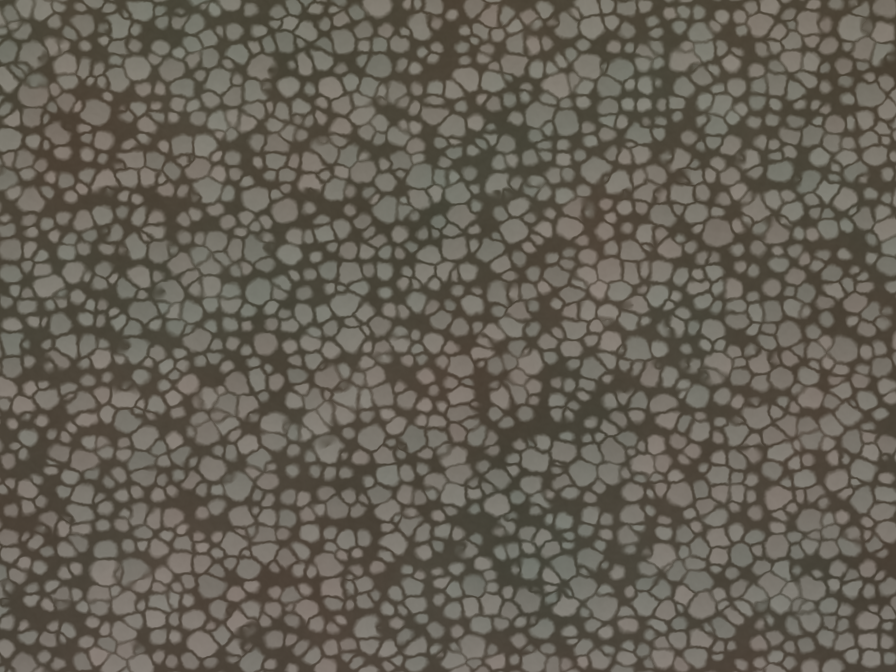
A Shadertoy shader for this texture:

```glsl
const float GRAINS_PER_HEIGHT = 36.0;
const vec3 GROUND = vec3(0.285, 0.262, 0.218);
const vec3 STONE = vec3(0.487, 0.472, 0.436);
const vec3 WARM_TINT = vec3(0.020, -0.004, -0.003);

vec3 hash3(vec2 cell) {
    vec3 q = vec3(dot(cell, vec2(127.1, 311.7)),
                  dot(cell, vec2(269.5, 183.3)),
                  dot(cell, vec2(419.2, 371.9)));
    return fract(sin(q) * 43758.545);
}

// Layered sines, roughly -1 to 1
float waves(vec2 p) {
    float sum = 0.0;
    float weight = 0.5;
    for (int i = 0; i < 4; i++) {
        sum += weight * sin(p.x + 1.7 * sin(p.y * 0.8)) * cos(p.y + 1.3 * sin(p.x * 0.7));
        p = mat2(1.3, 1.1, -1.1, 1.3) * p + 2.4;
        weight *= 0.65;
    }
    return sum;
}

// Weighted cellular noise: x = depth inside grain, y = gap to neighbour,
// z = slope of the grain toward the top, w = random value of the grain
vec4 grains(vec2 p, float swell) {
    vec2 home = floor(p);
    float nearest = 9.0;
    float second = 9.0;
    float slope = 0.0;
    float id = 0.0;
    for (int y = -2; y <= 2; y++) {
        for (int x = -2; x <= 2; x++) {
            vec2 cell = home + vec2(x, y);
            vec3 h = hash3(cell);
            vec2 offset = p - cell - 0.5 - 0.84 * (h.xy - 0.5);
            float angle = 6.283 * fract(h.z * 17.0);
            float stretch = 1.0 + 0.16 * dot(normalize(offset + 1e-4), vec2(cos(angle), sin(angle)));
            float d = length(offset * vec2(0.94, 1.06)) * stretch
                    - mix(0.34, 0.80, h.z * h.z) - swell;
            if (d < nearest) {
                second = nearest;
                nearest = d;
                slope = offset.y;
                id = fract(h.z * 53.0 + h.x);
            } else {
                second = min(second, d);
            }
        }
    }
    return vec4(-nearest, second - nearest, slope, id);
}

void mainImage(out vec4 fragColor, in vec2 fragCoord) {
    vec2 uv = fragCoord / iResolution.y;
    vec2 p = uv * GRAINS_PER_HEIGHT;
    float clouds = waves(uv * 9.0 + 1.0);
    float clumps = waves(uv * 24.0 + 5.0);

    // Uneven outlines
    p += 0.11 * vec2(waves(p * 2.3), waves(p.yx * 2.3 + 4.0));
    vec4 grain = grains(p, 0.08 * clumps + 0.03);

    // Soft stones, some fused with their neighbours
    float body = smoothstep(-0.10, 0.19, grain.x);
    float crack = smoothstep(0.0, 0.30, grain.y);
    float fused = 0.45 * smoothstep(-0.1, 0.6, clumps);
    float cover = body * mix(crack, 1.0, fused);

    // Tone of single stones and of broad patches
    vec3 stone = STONE + 0.055 * (grain.w - 0.5) - 0.025 * grain.z;
    stone += WARM_TINT * (fract(grain.w * 7.0) - 0.5);
    vec3 color = mix(GROUND, stone, cover);
    color += 0.018 * clouds + 0.009 * waves(p * 5.0);
    color += WARM_TINT * waves(uv * 6.0 + 8.0);
    color += vec3(-0.004, 0.004, -0.008) * (uv.y - 0.5);

    fragColor = vec4(color, 1.0);
}
```
